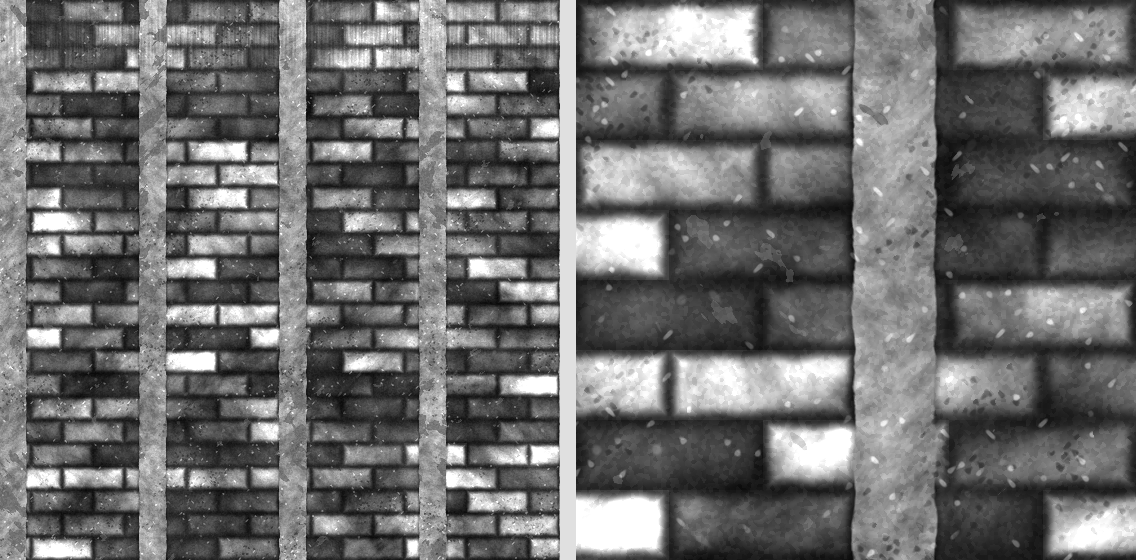
Left, the full canvas; right, a detail of the centre.
This texture map is drawn by a three.js fragment shader. Its source:

```glsl
#define BRICKS vec2(9.0, 24.0)
#define JOINT 0.0034
#define JOINT_BLUR 0.0052
#define MORTAR 0.11
#define PILLARS 4.0
#define PILLAR_CENTER 0.0228
#define PILLAR_RADIUS 0.0241
#define PILLAR_TONE 0.60
#define FLAKE_TONE 0.42
#define GRAIN 0.10
#define STREAK 0.5

varying vec2 vUv;

float hash(vec2 p) {
  return fract(sin(dot(p, vec2(127.1, 311.7))) * 43758.5);
}

// Cellular noise: distance to the nearest point, and that point's random id
vec2 cells(vec2 p) {
  vec2 base = floor(p);
  vec2 nearest = vec2(9.0, 0.0);
  for (int j = -1; j <= 1; j++) {
    for (int i = -1; i <= 1; i++) {
      vec2 cell = base + vec2(float(i), float(j));
      vec2 point = cell + vec2(hash(cell), hash(cell + 17.3));
      float dist = length(p - point);
      if (dist < nearest.x) nearest = vec2(dist, hash(cell + 41.7));
    }
  }
  return nearest;
}

// Layered, warped sines, roughly -1 to 1
float layers(vec2 p) {
  float sum = 0.0;
  float amp = 0.5;
  p += 1.2 * sin(p.yx * 0.43 + vec2(0.7, 2.1));
  for (int i = 0; i < 5; i++) {
    p = 1.8 * mat2(0.8, 0.6, -0.6, 0.8) * p + 0.6 * sin(p.yx * 0.9) + 2.0;
    sum += amp * sin(p.x) * sin(p.y);
    amp *= 0.62;
  }
  return sum;
}

// Scattered irregular dots of varied strength on a given share of the cells
float spots(vec2 p, float share, float radius) {
  vec2 c = cells(p + 0.12 * sin(p.yx * 5.0));
  float strength = smoothstep(1.0 - share, 1.0 - 0.4 * share, c.y);
  return strength * (1.0 - smoothstep(radius * 0.4, radius, c.x));
}

// Running bond of soft-edged bricks, each with its own tone and gradient
float brickTone(vec2 uv) {
  vec2 grid = uv * BRICKS;
  grid.x += 0.5 * mod(floor(grid.y) + 1.0, 2.0);
  vec2 id = floor(grid);
  id.x = mod(id.x, BRICKS.x);
  vec2 local = fract(grid) - 0.5;

  vec2 p = local / BRICKS + 0.0006 * sin(uv.yx * 190.0 + id * 2.0);
  vec2 q = abs(p) - 0.5 / BRICKS + JOINT;
  float d = length(max(q, 0.0)) + min(max(q.x, q.y), 0.0);
  float face = 1.0 - smoothstep(-JOINT_BLUR, 0.6 * JOINT_BLUR, d);

  float blotch = layers(uv * 11.0);
  float tone = 0.24 + 0.72 * pow(hash(id + 3.1), 1.5);
  vec2 slope = vec2(hash(id + 7.7), hash(id + 11.9)) - 0.5;
  tone *= 1.0 + dot(slope, local) * 1.5;
  tone *= 1.0 + 0.55 * blotch + 0.32 * layers(uv * 40.0 + 5.0);
  tone *= mix(0.8, 1.0, smoothstep(0.0, -0.012, d));
  float mortar = MORTAR * (1.0 + 0.8 * blotch) + 0.1 * tone;
  return mix(mortar, tone, face);
}

// Worn plaster with crisp darker flakes
float pillarTone(vec2 uv) {
  float tone = PILLAR_TONE + 0.17 * layers(uv * 15.0 + 2.0) + 0.14 * layers(uv * 85.0);
  tone += 0.14 * smoothstep(0.82, 0.96, uv.y);
  float wear = layers(uv * 34.0 + 8.0) + 0.7 * layers(uv * 6.0 + 3.0);
  float flake = smoothstep(0.45, 0.47, wear);
  float rim = smoothstep(0.42, 0.45, wear) - flake;
  return mix(tone, FLAKE_TONE, 0.8 * flake) - 0.08 * rim;
}

void main() {
  vec2 uv = vUv;
  float x = (fract((uv.x - PILLAR_CENTER) * PILLARS + 0.5) - 0.5) / PILLARS;
  float edge = abs(x) - PILLAR_RADIUS + 0.0018 * layers(uv * 55.0);
  float pillar = 1.0 - smoothstep(-0.0009, 0.0009, edge);

  // Bricks, shaded beside the pillars
  float tone = brickTone(uv) * mix(0.65, 1.0, smoothstep(0.0, 0.005, edge));
  float scrap = smoothstep(0.74, 0.77, layers(uv * 46.0 + 21.0) + 0.5 * layers(uv * 7.0));
  tone = mix(tone, 0.55, 0.35 * scrap);
  tone = mix(tone, pillarTone(uv), pillar);

  // Vertical streaks along the top
  float band = smoothstep(0.84, 0.92, uv.y) * (1.0 - 0.5 * smoothstep(0.95, 0.97, uv.y));
  float streak = cells(vec2(uv.x * 210.0, uv.y * 9.0)).x - 0.42;
  tone = mix(tone, 0.46, 0.25 * band * (1.0 - pillar));
  tone *= 1.0 + STREAK * band * streak * mix(1.0, 0.7, pillar);

  // Grain, grit and pale specks, denser in drifts
  float drift = smoothstep(0.0, 0.6, layers(uv * 10.0 + 13.0));
  tone += GRAIN * (cells(uv * 380.0).y - 0.5) * (0.4 + tone);
  tone -= 0.18 * spots(uv * 180.0, 0.5 * drift, 0.5) * smoothstep(0.1, 0.5, tone);
  tone += 0.28 * spots(uv * 95.0 + 4.0, 0.14 + 0.3 * drift, 0.26);
  tone += 0.12 * spots(uv * 36.0 + 9.0, 0.22, 0.16);

  gl_FragColor = vec4(vec3(clamp(tone, 0.04, 1.0)), 1.0);
}
```
